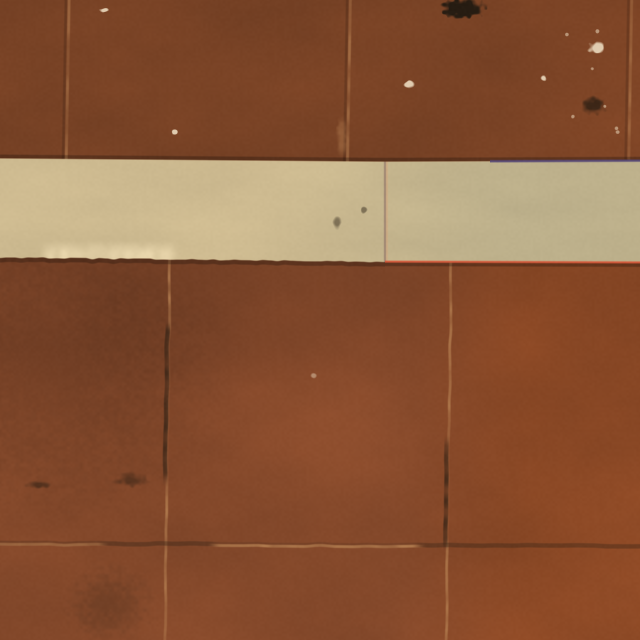
Write a three.js fragment shader that draws this texture.

```glsl
varying vec2 vUv;

const vec3 CLAY_UPPER = vec3(0.475, 0.262, 0.147);
const vec3 CLAY_LOWER = vec3(0.535, 0.294, 0.172);
const vec3 CLAY_WARM = vec3(0.560, 0.292, 0.150);
const vec3 STONE_LEFT = vec3(0.805, 0.730, 0.565);
const vec3 STONE_RIGHT = vec3(0.740, 0.690, 0.545);
const vec3 GROUT = vec3(0.70, 0.49, 0.31);
const vec3 SOOT = vec3(0.15, 0.11, 0.07);
const vec3 CHALK = vec3(0.88, 0.80, 0.69);
const vec3 RED_FRINGE = vec3(0.86, 0.34, 0.22);
const vec3 BLUE_FRINGE = vec3(0.32, 0.27, 0.47);
const float TILE = 0.4395;
const float SEAM_X = 0.6016;
const float SOFT = 0.0016;

float hash(vec2 p) {
  return fract(sin(dot(p, vec2(127.1, 311.7))) * 43758.5453);
}

float noise(vec2 p) {
  vec2 i = floor(p), f = fract(p);
  f = f * f * (3.0 - 2.0 * f);
  return mix(mix(hash(i), hash(i + vec2(1.0, 0.0)), f.x),
             mix(hash(i + vec2(0.0, 1.0)), hash(i + 1.0), f.x), f.y);
}

float fbm(vec2 p) {
  float sum = 0.0, amp = 0.5;
  for (int i = 0; i < 5; i++) {
    sum += amp * noise(p);
    p = p * 2.03 + 7.3;
    amp *= 0.5;
  }
  return sum;
}

float line(float d, float halfWidth) {
  return 1.0 - smoothstep(halfWidth - SOFT, halfWidth + SOFT, abs(d));
}

// Soft window between a and b
float span(float x, float a, float b) {
  return smoothstep(a - 0.012, a + 0.012, x) * (1.0 - smoothstep(b - 0.012, b + 0.012, x));
}

// Ragged elliptical mark; blur is a share of its radius
float mark(vec2 p, vec2 centre, vec2 radius, float blur) {
  float d = length((p - centre) / radius) + 0.7 * (noise(p * 150.0) - 0.5);
  return 1.0 - smoothstep(1.0 - blur, 1.0 + blur, d);
}

vec3 upperTiles(vec2 p) {
  vec3 col = CLAY_UPPER + vec3(0.025, 0.010, 0.003) * smoothstep(0.55, 1.0, p.x);
  col *= 0.91 + 0.18 * fbm(p * vec2(5.0, 9.0));
  float x = p.x - 0.1035 - 0.018 * (p.y - 0.75);
  float joint = x - TILE * floor(x / TILE + 0.5);
  float wear = 0.25 + 0.45 * noise(vec2(floor(x / TILE + 0.5) * 9.0, p.y * 45.0));
  col = mix(col, GROUT, wear * line(joint, 0.0022));
  col *= 1.0 - 0.15 * line(joint + 0.005, 0.002);
  col = mix(col, GROUT, 0.45 * mark(p, vec2(0.534, 0.787), vec2(0.006, 0.024), 0.7));

  // Soot and chalk marks
  float soot = mark(p, vec2(0.721, 0.987), vec2(0.030, 0.013), 0.25);
  soot = max(soot, 0.75 * mark(p, vec2(0.928, 0.835), vec2(0.014, 0.011), 0.5));
  col = mix(col, SOOT, soot);
  float chalk = mark(p, vec2(0.639, 0.868), vec2(0.007, 0.005), 0.3);
  chalk = max(chalk, mark(p, vec2(0.932, 0.925), vec2(0.011, 0.008), 0.3));
  chalk = max(chalk, mark(p, vec2(0.163, 0.984), vec2(0.006, 0.003), 0.4));
  chalk = max(chalk, mark(p, vec2(0.273, 0.794), vec2(0.005, 0.004), 0.4));
  chalk = max(chalk, mark(p, vec2(0.849, 0.878), vec2(0.004), 0.4));
  for (int i = 0; i < 7; i++) {
    float k = float(i);
    vec2 speck = vec2(0.87, 0.79) + vec2(0.10, 0.18) * vec2(hash(vec2(k, 2.0)), hash(vec2(k, 5.0)));
    chalk = max(chalk, 0.6 * mark(p, speck, vec2(0.0025), 0.5));
  }
  return mix(col, CHALK, chalk);
}

vec3 lowerTiles(vec2 p) {
  vec3 col = mix(CLAY_LOWER, CLAY_WARM, smoothstep(0.60, 0.85, p.x));
  col *= 1.0 - 0.11 * smoothstep(0.28, 0.59, p.y);
  col *= 0.88 + 0.24 * fbm(p * vec2(4.0, 6.0) + 3.0);
  col *= 1.0 - 0.10 * mark(p, vec2(0.07, 0.43), vec2(0.16, 0.14), 0.9);

  // Upright joints, worn dark along part of their length
  float x = p.x - 0.2655 - 0.013 * (p.y - 0.59) - 0.002 * (noise(vec2(p.y * 35.0, 4.0)) - 0.5);
  float cell = floor(x / TILE + 0.5);
  float joint = x - TILE * cell;
  float worn = cell < 0.5 ? span(p.y, 0.25, 0.49) : span(p.y, 0.15, 0.31);
  float grit = noise(vec2(cell * 11.0, p.y * 60.0));
  float pale = (0.40 + 0.45 * grit) * (1.0 - 0.75 * worn);
  col = mix(col, GROUT, pale * line(joint, 0.0021));
  col = mix(col, SOOT, worn * (0.30 + 0.40 * grit) * line(joint + 0.003, 0.0033));

  // Level joint
  float level = p.y - 0.1495 + 0.005 * p.x - 0.002 * (noise(vec2(p.x * 40.0, 8.0)) - 0.5);
  float bright = 0.65 * span(p.x, -0.1, 0.16) + 0.95 * span(p.x, 0.335, 0.655);
  col = mix(col, SOOT, 0.32 * (1.0 - 0.6 * min(bright, 1.0)) * line(level - 0.002, 0.0035));
  col = mix(col, GROUT, bright * (0.65 + 0.35 * noise(p * 70.0)) * line(level, 0.0022));

  // Stains
  float stain = 0.50 * mark(p, vec2(0.062, 0.243), vec2(0.015, 0.005), 0.6);
  stain = max(stain, 0.45 * mark(p, vec2(0.204, 0.250), vec2(0.017, 0.008), 0.7));
  stain = max(stain, 0.22 * mark(p, vec2(0.170, 0.058), vec2(0.042, 0.038), 0.9));
  col = mix(col, SOOT, stain);
  return mix(col, CHALK, 0.5 * mark(p, vec2(0.490, 0.413), vec2(0.004), 0.5));
}

vec3 stoneBand(vec2 p) {
  vec3 col = mix(STONE_LEFT, STONE_RIGHT, smoothstep(0.35, 0.85, p.x));
  col *= 0.96 + 0.08 * fbm(p * vec2(6.0, 18.0));
  float glare = span(p.x, 0.07, 0.27) * smoothstep(0.628, 0.602, p.y);
  col += 0.13 * glare * (0.4 + 0.6 * noise(p * vec2(90.0, 40.0)));
  col = mix(col, vec3(0.57, 0.46, 0.41), 0.75 * line(p.x - SEAM_X, 0.0016));
  col = mix(col, vec3(0.85, 0.62, 0.46), 0.4 * line(p.x - SEAM_X - 0.003, 0.0015));
  float pit = max(mark(p, vec2(0.527, 0.652), vec2(0.005, 0.007), 0.5),
                  mark(p, vec2(0.569, 0.672), vec2(0.004), 0.5));
  return mix(col, SOOT, 0.45 * pit);
}

void main() {
  vec2 p = vUv;
  float ragged = 0.0025 * (noise(vec2(p.x * 90.0, 1.0)) - 0.5) * (1.0 - step(SEAM_X, p.x));
  float top = 0.7525 - 0.0085 * min(p.x, SEAM_X) + 0.004 * max(p.x - SEAM_X, 0.0);
  float bottom = 0.5975 - 0.0105 * min(p.x, SEAM_X) - 0.003 * max(p.x - SEAM_X, 0.0) + ragged;

  vec3 col = p.y > 0.67 ? upperTiles(p) : lowerTiles(p);
  float band = smoothstep(bottom - SOFT, bottom + SOFT, p.y) * (1.0 - smoothstep(top - SOFT, top + SOFT, p.y));
  col *= 1.0 - 0.25 * max(line(p.y - top - 0.003, 0.003), line(p.y - bottom + 0.003, 0.004));
  col = mix(col, stoneBand(p), band);

  // Coloured fringes along the right stone
  col = mix(col, RED_FRINGE, 0.85 * step(SEAM_X, p.x) * line(p.y - bottom, 0.0016));
  col = mix(col, BLUE_FRINGE, 0.85 * step(0.766, p.x) * line(p.y - top, 0.0018));

  col += 0.012 * (noise(p * 260.0) - 0.5);
  gl_FragColor = vec4(col, 1.0);
}
```
